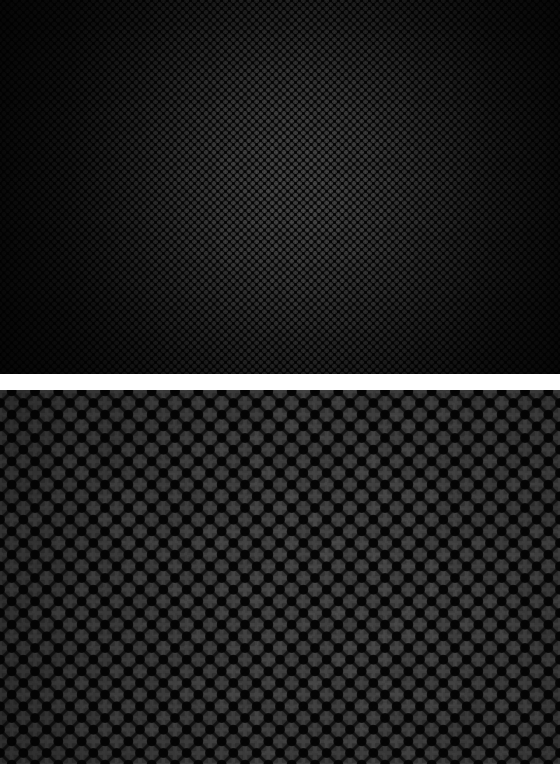
Top, the full canvas; bottom, a detail of the centre.
Reproduce this pattern procedurally as a WebGL 2 fragment shader.

```glsl
#version 300 es
precision highp float;
// Dark woven mesh: staggered grey crosses, black holes and a soft central glow.

uniform vec2 u_resolution;
out vec4 fragColor;

const float REPEATS_ACROSS = 72.0;
const float SEAM_HALF_WIDTH = 0.065;
const float HOLE_RADIUS = 0.21;
const float ARM_HALF_WIDTH = 0.08;
const vec3 SHADOW = vec3(0.010);
const vec3 THREAD = vec3(0.235);

float hash(vec2 p) {
    vec3 h = fract(vec3(p.xyx) * 0.1031);
    h += dot(h, h.yzx + 33.33);
    return fract((h.x + h.y) * h.z);
}

// Coverage of a shape whose signed distance is d, softened over width blur.
float cover(float d, float blur) {
    return 1.0 - smoothstep(-blur, blur, d);
}

// Brightness of the weave; p is in repeats, blur is the edge softness.
float weave(vec2 p, float blur) {
    // Turn the grid by 45 degrees so that crosses sit in staggered rows.
    vec2 q = vec2(p.x + p.y, p.x - p.y);
    vec2 id = floor(q + 0.5);
    vec2 f = q - id;
    vec2 toSeam = (0.5 - abs(f)) * inversesqrt(2.0);
    vec2 local = 0.5 * vec2(f.x + f.y, f.x - f.y);

    float seam = cover(min(toSeam.x, toSeam.y) - SEAM_HALF_WIDTH, blur);
    float hole = cover(length(toSeam) - HOLE_RADIUS, blur);
    float arm = cover(min(abs(local.x), abs(local.y)) - ARM_HALF_WIDTH, blur);

    float tone = mix(0.85, 1.12, arm) * mix(0.94, 1.06, hash(id));
    tone *= 1.0 - 0.68 * seam;
    return tone * (1.0 - 0.94 * hole);
}

// Oval light that fades faster sideways than up and down.
float glow(vec2 uv, vec2 center, vec2 spread) {
    vec2 d = (uv - center) / spread;
    return exp(-dot(d, d));
}

void main() {
    vec2 uv = gl_FragCoord.xy / u_resolution;
    float scale = REPEATS_ACROSS / u_resolution.x;
    vec2 p = gl_FragCoord.xy * scale;

    float blur = max(0.03, 0.5 * scale);
    float light = mix(0.05, 0.94, glow(uv, vec2(0.53, 0.50), vec2(0.34, 0.55)));
    float grain = mix(0.95, 1.05, hash(floor(p * 8.0)));

    vec3 color = SHADOW * (0.4 + light) + THREAD * light * weave(p, blur) * grain;
    fragColor = vec4(color, 1.0);
}
```
